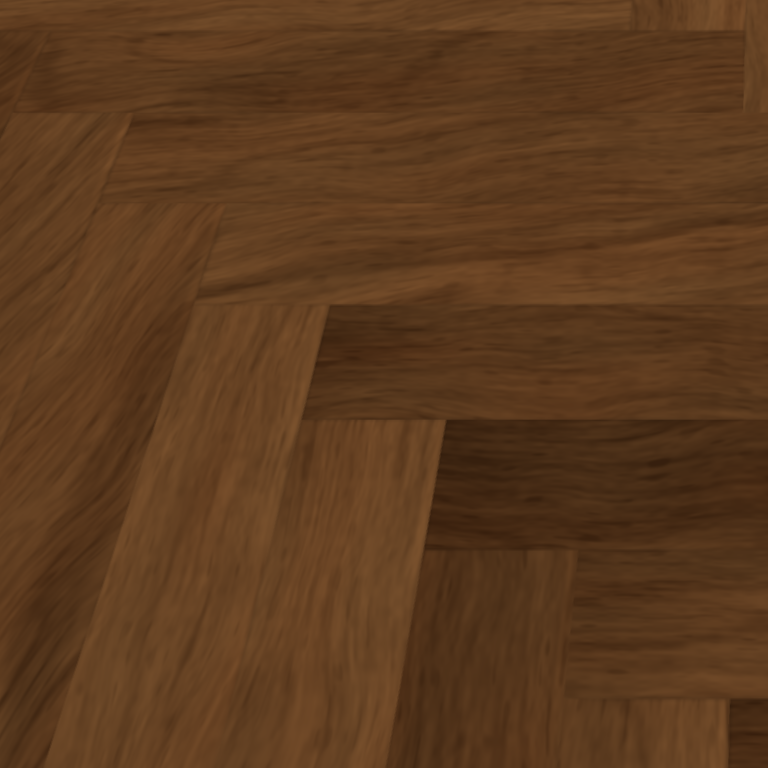
A Shadertoy shader for this texture:

```glsl
// Dark walnut herringbone parquet in shallow perspective, with grain and veins.

const vec3 DARK = vec3(0.245, 0.142, 0.064);
const vec3 LIGHT = vec3(0.432, 0.282, 0.153);
const vec3 RED_TINT = vec3(0.014, -0.003, -0.006);

const vec2 VANISH = vec2(1.0156, -1.953);  // vanishing point, y measured downward
const vec2 ANCHOR = vec2(-0.2493, 0.4255); // projected position of one board corner
const vec2 BOARD = vec2(0.0755, 0.0254);   // projected board width on each axis
const float LENGTH = 6.0;                  // board length in board widths

const float SEAM_WIDTH = 0.03;
const float SEAM_DEPTH = 0.06;
const float WORN_GLOW = 0.07;
const float STREAK_DEPTH = 0.36;
const float FINE_DEPTH = 0.44;
const float PORE_DEPTH = 0.20;
const float CLOUD_DEPTH = 0.28;
const float RING_DEPTH = 0.26;
const float VEIN_DEPTH = 0.38;
const float END_SHADE = 0.20;              // darker heads of the near rows
const float SIDE_SHADE = 0.20;             // tone drift across the near boards
const float SOFTNESS = 0.0010;             // sample spacing in canvas units

// Brightness of successive boards, far to near
const float ROW_TONE[8] = float[8](0.86, 0.58, 0.63, 0.74, 0.50, 0.27, 0.60, 0.45);
const float COLUMN_TONE[8] = float[8](0.52, 0.72, 0.72, 0.88, 0.83, 0.44, 0.76, 0.45);

float hash(vec2 p) {
    vec3 q = fract(vec3(p.xyx) * 0.1031);
    q += dot(q, q.yzx + 33.33);
    return fract((q.x + q.y) * q.z);
}

float noise(vec2 p) {
    vec2 i = floor(p), f = fract(p);
    f = f * f * (3.0 - 2.0 * f);
    return mix(mix(hash(i), hash(i + vec2(1, 0)), f.x),
               mix(hash(i + vec2(0, 1)), hash(i + vec2(1, 1)), f.x), f.y);
}

// Canvas position to floor position, in board widths
vec2 project(vec2 p) {
    float depth = 1.0 / (1.0 - p.y - VANISH.y);
    return vec2((p.x - VANISH.x) * depth - ANCHOR.x, ANCHOR.y - depth) / BOARD;
}

vec3 wood(vec2 g, float tone, float seed, float slant) {
    // Grain bends with a slow wobble and leans across the board
    float wobble = noise(vec2(g.x * 0.9, g.y * 1.5) + seed) - 0.5;
    float ripple = noise(vec2(g.x * 2.5, g.y * 2.0) + seed * 8.3) - 0.5;
    float across = g.y + slant * g.x + 0.25 * wobble + 0.05 * ripple;

    float cloud = noise(vec2(g.x * 0.7, across * 1.8) + seed * 1.7) - 0.5;
    float streak = 0.5 * noise(vec2(g.x * 0.7, across * 9.0) + seed * 2.3)
                 + 0.5 * noise(vec2(g.x * 1.5, across * 20.0) + seed * 3.1) - 0.5;
    float fine = 0.6 * noise(vec2(g.x * 3.0, across * 34.0) + seed * 4.7)
               + 0.4 * noise(vec2(g.x * 14.0, across * 46.0) + seed * 6.1) - 0.5;
    float pore = smoothstep(0.72, 0.95, noise(vec2(g.x * 5.0, across * 30.0) + seed * 9.1));

    // Growth rings: thin contour lines of a stretched height field
    float height = 4.0 * noise(vec2(g.x * 0.35, across * 2.2) + seed * 5.3);
    float ring = 1.0 - smoothstep(0.0, 0.17, abs(fract(height) - 0.5));

    tone += CLOUD_DEPTH * cloud + STREAK_DEPTH * streak + FINE_DEPTH * fine;
    tone -= RING_DEPTH * ring * noise(g * vec2(1.2, 3.0) + seed * 7.9) + PORE_DEPTH * pore;
    vec3 color = mix(DARK, LIGHT, clamp(tone + 0.03, -0.15, 1.2));
    return color + RED_TINT * (noise(vec2(g.x * 0.8, across * 4.0) + seed) - 0.5);
}

vec3 parquet(vec2 p) {
    vec2 cell = floor(p), local = fract(p);
    float turn = mod(cell.x - cell.y, 2.0 * LENGTH);
    bool isRow = turn < LENGTH;

    // Board number, and position along and across the board
    float id = isRow ? cell.y : cell.x;
    float offset = isRow ? turn : 2.0 * LENGTH - 1.0 - turn;
    vec2 g = vec2(offset, 0.0) + (isRow ? local : local.yx);
    float start = (isRow ? cell.x : cell.y) - offset;
    float seed = 10.0 + 80.0 * hash(vec2(id + 31.0, start + (isRow ? 57.0 : 93.0)));

    int index = int(clamp(id + 4.0, 0.0, 7.0));
    float tone = isRow ? ROW_TONE[index] : COLUMN_TONE[index];
    if (!isRow && start < id) tone = 0.85 + 0.1 * hash(vec2(id + 40.0, 7.0));

    // Near boards drift in tone, and their rows start dark
    float near = step(-0.5, id);
    tone += near * SIDE_SHADE * (g.y - 0.5);
    if (isRow) tone -= near * END_SHADE * (1.0 - smoothstep(0.0, 1.3, g.x));

    // Far boards carry leaning grain; one row and one column have a bold vein
    float slant = isRow ? 0.15 * (1.0 - near) : 0.05 + 0.32 * step(id, -1.5);
    float bend = noise(vec2(g.x * 1.6, seed)) - 0.5;
    float vein = 0.0;
    if (isRow && id == -1.0) {
        float gap = g.y - 0.89 + 0.16 * g.x - 0.20 * bend;
        vein = 1.0 - smoothstep(0.0, gap < 0.0 ? 0.16 : 0.07, abs(gap));
    } else if (!isRow && id == -2.0) {
        float gap = g.y - 0.86 - 0.35 * bend;
        vein = 0.8 * smoothstep(0.6, 1.6, g.x) * (1.0 - smoothstep(0.08, 0.28, abs(gap)));
    }
    vec3 color = wood(g, tone - VEIN_DEPTH * vein, seed, slant);

    // Faint broken joint, and a worn glow where a column head meets a row
    float edge = min(min(g.y, 1.0 - g.y), min(g.x, LENGTH - g.x));
    float joint = (1.0 - smoothstep(0.0, SEAM_WIDTH, edge)) * noise(p * 2.0 + 50.0);
    float worn = smoothstep(0.92, 0.96, g.y) * (1.0 - smoothstep(0.97, 1.0, g.y));
    worn *= isRow ? 0.3 : 1.0 - smoothstep(0.7, 1.6, g.x);
    return color * (1.0 - 2.0 * SEAM_DEPTH * joint + WORN_GLOW * worn);
}

void mainImage(out vec4 fragColor, in vec2 fragCoord) {
    vec2 p = fragCoord / iResolution.xy;
    vec3 color = vec3(0.0);
    for (int i = 0; i < 9; i++) {
        vec2 shift = vec2(i % 3 - 1, i / 3 - 1) * SOFTNESS;
        color += parquet(project(p + shift));
    }
    fragColor = vec4(color / 9.0, 1.0);
}
```
